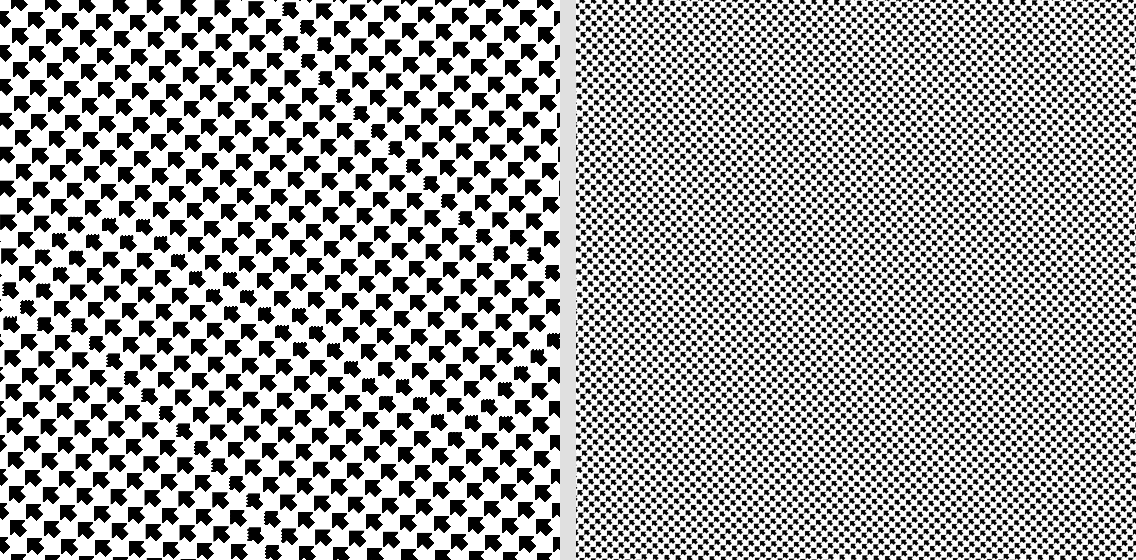
Left, the tile; right, the same tile 3 across and 3 down.
Write a WebGL 2 fragment shader that draws this pattern.

```glsl
#version 300 es
precision highp float;
// Black block arrows pointing up and left on white, set on a diagonal lattice
// of 16 by 17 steps. Each arrow is a distance function; along two wrapping
// curves the arrows wear, with toothed left or top edges and blunter wings.

uniform vec2 u_resolution;
out vec4 fragColor;

const float TAU = 6.2831853;

// 1 on a curve where phase is a whole number, fading to 0 at the given width.
float wearBand(float phase, float width) {
    float offset = abs(fract(phase + 0.5) - 0.5);
    return 1.0 - smoothstep(0.4 * width, width, offset);
}

// Square-like teeth cut into an edge, measured along that edge.
float teeth(float along) {
    return 0.065 * smoothstep(-0.3, 0.3, sin(along * 33.0));
}

// Arrow with its tip at the origin, pointing to -x, -y.
// wear.x acts on the left edge, wear.y on the top edge.
float arrowDistance(vec2 p, vec2 wear) {
    float along = p.x + p.y;
    float across = abs(p.x - p.y);
    float worn = max(wear.x, wear.y);

    // Head: a right triangle with slightly clipped wings.
    float head = (along - mix(0.93, 1.02, worn)) * 0.7071;
    head = max(head, max(p.x, p.y) - mix(0.86, 0.78, worn));

    // Shaft: a broad diagonal bar.
    float shaft = max(across - 0.385, along - 1.56) * 0.7071;

    // Straight outer edges, toothed where worn.
    float left = wear.x * teeth(p.y) - p.x;
    float top = wear.y * teeth(p.x) - p.y;
    float corner = (0.12 * worn - along) * 0.7071;
    return max(max(max(left, top), corner), min(head, shaft));
}

void main() {
    vec2 uv = gl_FragCoord.xy / u_resolution;
    vec2 pos = vec2(uv.x, 1.0 - uv.y);

    // Whole steps along both diagonals keep the tile seamless.
    vec2 lattice = vec2(16.0 * (pos.x + pos.y), 17.0 * (pos.x - pos.y));
    lattice -= vec2(0.14, 0.5);
    vec2 cell = floor(lattice + vec2(0.1, 0.5));
    vec2 f = lattice - cell;

    // Back to upright axes, 32 units across the canvas.
    float skew = f.y * 16.0 / 17.0;
    vec2 local = vec2(f.x + skew, f.x - skew);
    vec2 tip = pos - local / 32.0;

    // Wear is constant over each arrow, as it depends on the tip alone.
    float leftPhase = tip.x - tip.y - 0.5 + 0.07 * sin(TAU * tip.y);
    float topPhase = tip.y - 0.57 + 0.156 * sin(TAU * tip.x)
                   + 0.04 * sin(2.0 * TAU * tip.x);
    vec2 wear = vec2(wearBand(leftPhase, 0.05), wearBand(topPhase, 0.045));

    // A narrow ramp keeps the outlines crisp.
    float edge = 0.15 * 32.0 / min(u_resolution.x, u_resolution.y);
    float ink = 1.0 - smoothstep(-edge, edge, arrowDistance(local, wear));
    fragColor = vec4(vec3(1.0 - ink), 1.0);
}
```
